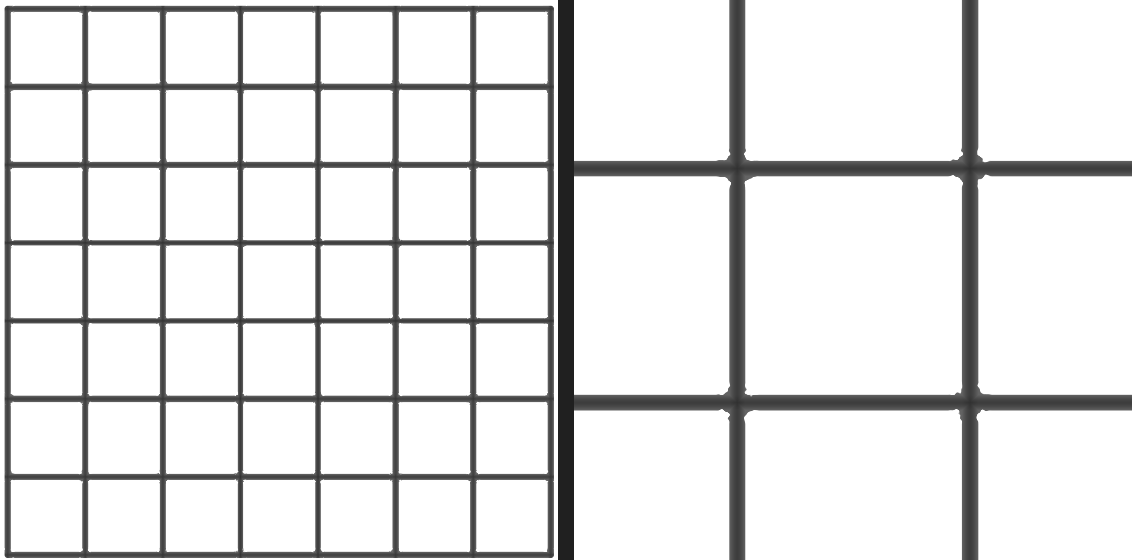
Left: the whole. Right: its middle third, enlarged.
A Shadertoy shader for this pattern:

```glsl
// Seven by seven grid of soft dark grey bars on white, with worn inner corners.

const float CELLS = 7.0;
const vec2 ORIGIN = vec2(0.01365, 0.0091);  // centre of the first bars
const vec2 CELL = vec2(0.13857, 0.1393);    // spacing, in canvas heights
const float THIN_HALF = 0.0048;             // half width of the middle bars
const float THICK_HALF = 0.0055;            // half width of the other bars
const float WIDTH_JITTER = 0.0003;
const float INNER_RADIUS = 0.0042;
const float OUTER_RADIUS = 0.0055;
const float WEAR_REACH = 0.0085;            // extent of chips at each corner
const float WEAR_DEPTH = 0.0028;
const float WEAR_GRAIN = 400.0;
const float CORE_GREY = 0.26;
const float RIM_GREY = 0.41;
const float THIN_DARKEN = 0.02;
const float JOINT_DARKEN = 0.05;
const vec3 PAPER = vec3(1.0);

float hash(vec2 p) {
    vec3 q = fract(vec3(p.xyx) * 0.1031);
    q += dot(q, q.yzx + 33.33);
    return fract((q.x + q.y) * q.z);
}

float valueNoise(vec2 p) {
    vec2 i = floor(p), f = fract(p);
    f = f * f * (3.0 - 2.0 * f);
    vec2 x = vec2(1.0, 0.0);
    return mix(mix(hash(i), hash(i + x), f.x),
               mix(hash(i + x.yx), hash(i + x.xx), f.x), f.y);
}

float roundedBox(vec2 p, vec2 halfSize, float radius) {
    vec2 q = abs(p) - halfSize + radius;
    return length(max(q, 0.0)) + min(max(q.x, q.y), 0.0) - radius;
}

void mainImage(out vec4 fragColor, in vec2 fragCoord) {
    vec2 p = fragCoord / iResolution.y;
    float pixel = 1.0 / iResolution.y;

    // Nearest bar on each axis
    vec2 grid = (p - ORIGIN) / CELL;
    vec2 bar = clamp(round(grid), 0.0, CELLS);
    vec2 axisDist = abs(grid - bar) * CELL;

    // Middle bars are thinner; every bar varies a little
    vec2 thick = step(1.0, abs(bar - 0.5 * CELLS));
    vec2 jitter = vec2(hash(vec2(bar.x, 3.0)), hash(vec2(bar.y, 17.0))) - 0.5;
    vec2 halfWidth = mix(vec2(THIN_HALF), vec2(THICK_HALF), thick)
                   + 2.0 * WIDTH_JITTER * jitter;

    // Opening of each cell, rounded at the corners
    vec2 gap = axisDist - halfWidth;
    float opening = INNER_RADIUS - length(max(INNER_RADIUS - gap, 0.0));

    // Ragged chips where bars meet
    float nearCorner = 1.0 - smoothstep(0.4 * WEAR_REACH, WEAR_REACH,
                                        max(gap.x, gap.y));
    nearCorner *= step(0.0, max(gap.x, gap.y));
    opening += (valueNoise(p * WEAR_GRAIN) - 0.5) * WEAR_DEPTH * nearCorner;

    // Outer frame trims the bars
    vec2 halfGrid = 0.5 * CELLS * CELL;
    float frame = roundedBox(p - ORIGIN - halfGrid, halfGrid + THICK_HALF,
                             OUTER_RADIUS);
    float edge = max(opening, frame);
    float ink = 1.0 - smoothstep(-0.6 * pixel, 0.6 * pixel, edge);

    // Dark core, paler rim, darker joints
    vec2 across = clamp(axisDist / halfWidth, 0.0, 1.0);
    vec2 tone = CORE_GREY + (RIM_GREY - CORE_GREY) * pow(across, vec2(1.6))
              - THIN_DARKEN * (1.0 - thick);
    float grey = min(tone.x, tone.y);
    grey -= JOINT_DARKEN * (1.0 - across.x) * (1.0 - across.y);

    fragColor = vec4(mix(PAPER, vec3(grey), ink), 1.0);
}
```
